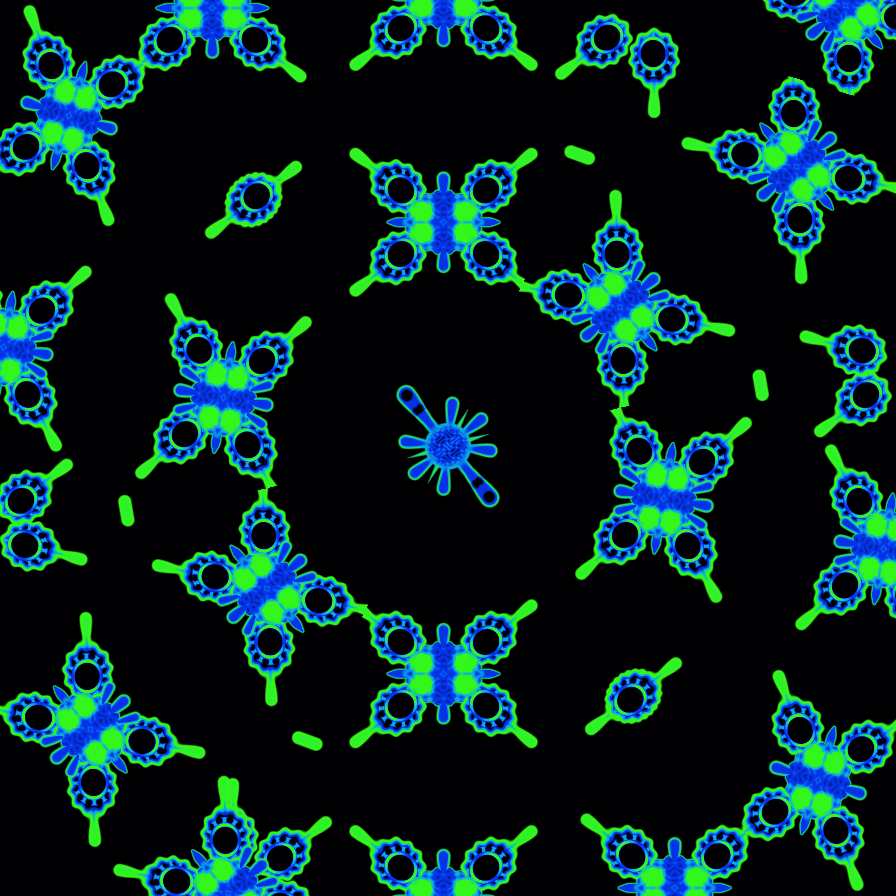
Reproduce this pattern procedurally as a three.js fragment shader.

```glsl
// Rings of neon four-winged motifs around a spiked star, on black.
// Each motif is one wing folded into four quadrants; the nearest motif owns
// each point, and a black-blue-cyan-green ramp colours depth from the edge.
varying vec2 vUv;

const vec2 CENTRE = vec2(0.495, 0.5);
const float RING = 0.252;        // radius of the first ring
const float RING_STEP = 0.898;   // angle between motifs on a ring
const float SIZE = 0.104;        // canvas length of one motif unit
const float SOFT = 0.011;        // edge softness in motif units
const vec2 LOBE = vec2(0.49, 0.38);
const float WING_ANGLE = 0.66;
const vec3 BLACK = vec3(0.0, 0.0, 0.01);
const vec3 BLUE = vec3(0.02, 0.20, 0.92);
const vec3 CYAN = vec3(0.04, 0.69, 0.88);
const vec3 GREEN = vec3(0.20, 0.97, 0.10);

// Coordinates seen from a frame turned by angle a
vec2 turn(vec2 p, float a) {
  float c = cos(a), s = sin(a);
  return vec2(c * p.x + s * p.y, c * p.y - s * p.x);
}

float capsule(vec2 p, vec2 a, vec2 b) {
  vec2 ab = b - a;
  return length(p - a - ab * clamp(dot(p - a, ab) / dot(ab, ab), 0.0, 1.0));
}

float smin(float a, float b, float k) {
  float h = max(k - abs(a - b), 0.0) / k;
  return min(a, b) - h * h * k * 0.25;
}

vec3 heat(float t) {
  vec3 c = mix(BLACK, BLUE, smoothstep(0.05, 0.35, t));
  c = mix(c, CYAN, smoothstep(0.4, 0.64, t));
  return mix(c, GREEN, smoothstep(0.66, 0.88, t));
}

float rim(float d, float depth) { return 1.0 - smoothstep(0.0, depth, -d); }

float grain(vec2 p) {
  return sin(p.x * 31.0 + 2.0 * sin(p.y * 23.0)) * sin(p.y * 37.0 + 2.0 * sin(p.x * 19.0));
}

// Shapes return (signed distance, heat)
vec2 wing(vec2 p) {
  float a = atan(p.y, p.x);
  float d = length(p * vec2(0.85, 1.0)) - 0.265 + 0.014 * cos(11.0 * a);
  float tail = capsule(p, vec2(0.2, 0.0), vec2(0.575, 0.0))
             - mix(0.04, 0.066, smoothstep(0.3, 0.55, p.x));
  d = smin(d, tail, 0.07);
  float t = rim(d, 0.1);
  // eye, bright crescent and chain of beads
  vec2 e = p + vec2(0.05, 0.01);
  float r = length(e * vec2(0.9, 1.0)), ea = atan(e.y, e.x);
  float eye = smoothstep(0.125, 0.14, r) * (1.0 - smoothstep(0.15, 0.185, r));
  t = max(t, eye * (0.72 + 0.3 * cos(ea * 2.0)));
  float bead = length(vec2((fract(ea * 1.91) - 0.5) * 0.11, r - 0.196));
  float link = smoothstep(0.025, 0.045, bead) * (1.0 - smoothstep(0.02, 0.04, abs(r - 0.196)));
  t = max(t, link * 0.6);
  t = mix(t, 0.84 + 0.12 * rim(d, 0.04), smoothstep(0.3, 0.4, p.x));
  return vec2(d, t);
}

vec2 knob(vec2 p, float len, float width) {
  float d = capsule(p, vec2(0.0), vec2(len, 0.0))
          - width * mix(0.6, 1.0, smoothstep(0.45 * len, len, p.x));
  return vec2(d, 0.32 + 0.55 * rim(d, 0.045));
}

vec2 body(vec2 q, float fan) {
  float d = length(q * vec2(0.88, 1.05)) - 0.36 + 0.015 * cos(16.0 * atan(q.y, q.x));
  float leaf = capsule(q, vec2(0.3, 0.0), vec2(0.6, 0.0)) - 0.055 * smoothstep(0.68, 0.48, q.x);
  d = min(d, leaf);
  float patches = 1.0 - smoothstep(0.08, 0.17, length((q - vec2(0.23, 0.11)) * vec2(1.0, 1.1)));
  float t = 0.54 + 0.12 * grain(q) + 0.42 * patches;
  t = mix(t, 0.36 + 0.14 * grain(q * 1.4), 1.0 - smoothstep(0.06, 0.15, q.x));
  t = mix(t, 0.38, smoothstep(0.4, 0.47, q.x));
  t = max(t, 0.85 * rim(d, 0.035));
  // spindle with optional side spokes
  vec2 k = knob(q.yx, 0.47, 0.075);
  if (fan > 0.5) {
    vec2 spoke = knob(turn(q.yx, 0.44), 0.5, 0.062);
    if (spoke.x < k.x) k = spoke;
  }
  if (k.x < d && length(q) > 0.22) t = k.y;
  return vec2(min(d, k.x), t);
}

vec2 star(vec2 p) {
  float sector = 0.785398;
  vec2 l = turn(p, -0.89);
  float a = atan(l.y, l.x);
  vec2 s = turn(l, floor(a / sector + 0.5) * sector);
  vec2 k = knob(s, 0.46, 0.075);
  vec2 arm = knob(abs(l), 0.71, 0.105);
  arm.y -= 0.4 * (1.0 - smoothstep(0.03, 0.08, length(abs(l) - vec2(0.7, 0.0))));
  arm.y -= 0.3 * (1.0 - smoothstep(0.02, 0.07, length(abs(l) - vec2(0.5, 0.03))));
  if (arm.x < k.x) k = arm;
  float core = length(p) - 0.25;
  float t = mix(0.35 + 0.2 * grain(p * 2.0), 0.58, smoothstep(0.12, 0.25, length(p)));
  k.y = mix(t, k.y, smoothstep(0.2, 0.34, length(p)));
  // thin green spikes between the side spokes
  vec2 n = turn(l, (floor(a / sector) + 0.5) * sector);
  float spike = abs(n.y) - 0.11 * (0.46 - n.x);
  spike = max(max(spike, n.x - 0.45), abs(l.x) - abs(l.y));
  if (spike < min(k.x, core)) k.y = 0.78;
  return vec2(min(min(k.x, core), spike), k.y);
}

vec3 paint(vec3 under, vec2 shape) {
  return mix(under, heat(shape.y), 1.0 - smoothstep(-SOFT, SOFT, shape.x));
}

// Keep the local frame of the nearest motif: (local position, fan, distance)
void place(inout vec4 best, vec2 p, vec2 at, float angle, float fan) {
  float d = length(p - at);
  if (d < best.w) best = vec4(turn(p - at, angle) / SIZE, fan, d);
}

vec3 looseWing(vec3 col, vec2 p, vec2 at, float angle) {
  return paint(col, wing(turn(p - at, angle) / SIZE));
}

void main() {
  vec2 p = vUv - CENTRE;
  vec3 col = BLACK;
  vec4 best = vec4(9.0);

  // two rings of three motifs, each with its half-turn twin
  for (int i = 0; i < 12; i++) {
    float side = i < 6 ? 1.0 : -1.0;
    float k = mod(float(i), 3.0);
    float ring = 1.0 + mod(floor(float(i) / 3.0), 2.0);
    float a = 1.5708 - k * RING_STEP;
    place(best, p, side * ring * RING * vec2(cos(a), sin(a)), -0.87 * k, min(k, 1.0));
  }
  // corner motifs, loose wings and seeds, again in twin pairs
  for (int i = 0; i < 2; i++) {
    float side = 1.0 - 2.0 * float(i);
    vec2 m = p * side;
    place(best, p, side * vec2(-0.418, 0.371), -1.87, 0.0);
    place(best, p, side * vec2(-0.258, 0.491), 0.0, 0.0);
    col = looseWing(col, m, vec2(-0.468, -0.055), 0.65);
    col = looseWing(col, m, vec2(-0.462, -0.109), -0.26);
    col = looseWing(col, m, vec2(-0.179, -0.454), 0.65);
    col = looseWing(col, m, vec2(0.235, 0.435), -1.57);
    col = looseWing(col, m, vec2(-0.212, 0.277), 0.66);
    col = looseWing(col, m, vec2(-0.212, 0.277), 3.80);
    vec2 s1 = turn(m - vec2(0.152, 0.327), -0.35) / SIZE;
    vec2 s2 = turn(m - vec2(0.354, 0.070), -1.40) / SIZE;
    float seed = min(capsule(s1, vec2(-0.1, 0.0), vec2(0.1, 0.0)),
                     capsule(s2, vec2(-0.1, 0.0), vec2(0.1, 0.0))) - 0.07;
    col = paint(col, vec2(seed, 0.84 + 0.12 * rim(seed, 0.04)));
  }
  place(best, p, vec2(-0.240, -0.497), -0.87, 1.0);
  place(best, p, vec2(0.449, 0.494), -0.87, 1.0);

  vec2 q = abs(best.xy);
  col = paint(col, wing(turn(q - LOBE, WING_ANGLE)));
  col = paint(col, body(q, best.z));
  col = paint(col, star((p - vec2(0.005, 0.002)) / SIZE));
  gl_FragColor = vec4(col, 1.0);
}
```
